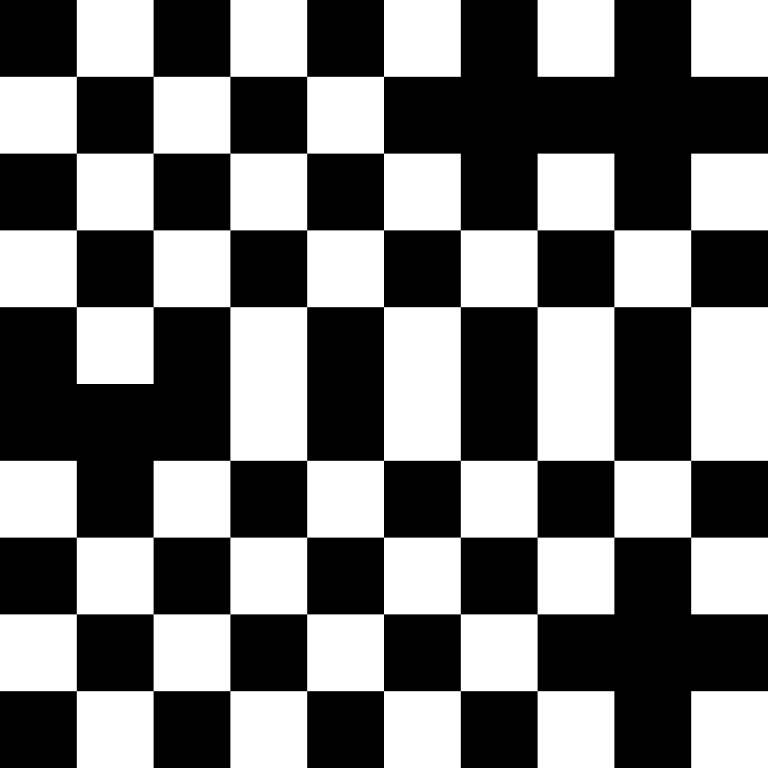
Give the GLSL for this pattern, as a three.js fragment shader.

```glsl
varying vec2 vUv;

// 1.0 for a white cell, 0.0 for a black one
float cellTone(vec2 cell) {
  cell = clamp(cell, 0.0, 9.0);

  // checkerboard mirrored about the horizontal centre line
  float foldedRow = min(cell.y, 9.0 - cell.y);
  float checker = mod(cell.x + foldedRow, 2.0);

  // ends of three rows where the white cells are dropped
  bool dropped = (cell.y == 8.0 && cell.x > 5.0)
              || (cell.y == 4.0 && cell.x < 2.0)
              || (cell.y == 1.0 && cell.x > 7.0);
  return dropped ? 0.0 : checker;
}

void main() {
  vec2 grid = vUv * 10.0;

  // blend the four cells around the nearest corner by pixel coverage
  vec2 corner = floor(grid + 0.5);
  vec2 coverage = clamp((grid - corner) / fwidth(grid) + 0.5, 0.0, 1.0);
  float below = mix(cellTone(corner - 1.0), cellTone(corner - vec2(0.0, 1.0)), coverage.x);
  float above = mix(cellTone(corner - vec2(1.0, 0.0)), cellTone(corner), coverage.x);

  gl_FragColor = vec4(vec3(mix(below, above, coverage.y)), 1.0);
}
```
